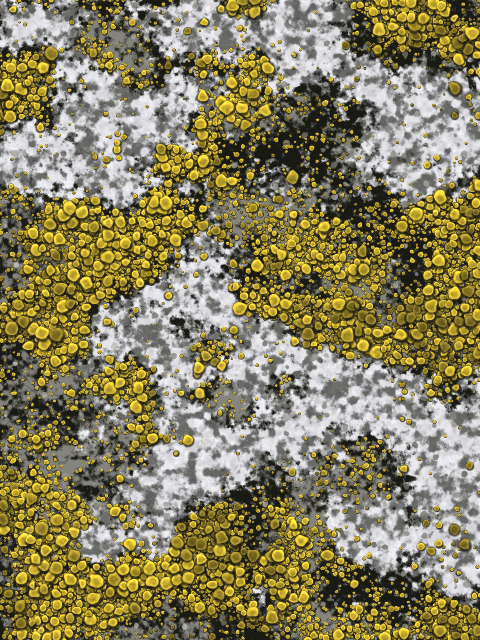
Give the GLSL for this texture, as a WebGL 2 fragment shader.

```glsl
#version 300 es
precision highp float;

uniform vec2 u_resolution;
out vec4 fragColor;

float hash(vec2 p) {
    return fract(sin(dot(p, vec2(127.1, 311.7))) * 43758.5453);
}

float noise(vec2 p) {
    vec2 i = floor(p), f = fract(p);
    f = f * f * (3.0 - 2.0 * f);
    return mix(mix(hash(i), hash(i + vec2(1, 0)), f.x),
               mix(hash(i + vec2(0, 1)), hash(i + vec2(1, 1)), f.x), f.y);
}

float fbm(vec2 p) {
    float sum = 0.0, amp = 0.53;
    for (int i = 0; i < 4; i++) {
        sum += amp * noise(p);
        p = mat2(1.6, 1.2, -1.2, 1.6) * p + 7.3;
        amp *= 0.5;
    }
    return sum;
}

// Field of bare pale stone, high where nothing grows
float bareField(vec2 p) {
    return fbm(p * vec2(5.5, 6.5) + 3.7);
}

// Dark crust, grey grit and pale stone patches
vec3 ground(vec2 p) {
    float grit = fbm(p * 95.0);
    float stain = fbm(p * 8.0 + 31.0);
    float crust = smoothstep(0.36, 0.74, grit + (stain - 0.5) * 0.9);
    vec3 color = mix(vec3(0.10, 0.10, 0.08), vec3(0.52, 0.52, 0.49), crust);

    float crumbs = fbm(p * 60.0 + 11.0);
    vec3 stone = mix(vec3(0.40, 0.40, 0.39), vec3(0.87, 0.87, 0.89),
                     smoothstep(0.30, 0.58, crumbs));
    stone *= 0.85 + 0.3 * grit;
    float bare = smoothstep(0.53, 0.63, bareField(p) + (grit - 0.5) * 0.28);
    color = mix(color, stone, bare);

    // Scattered mineral grains
    vec2 cell = floor(p * 48.0);
    vec2 center = 0.3 + 0.4 * vec2(hash(cell + 2.1), hash(cell + 8.4));
    float radius = 0.12 + 0.2 * hash(cell + 5.5);
    float d = length(fract(p * 48.0) - center) + 0.2 * (noise(p * 130.0) - 0.5);
    float grain = step(0.82, hash(cell + 1.3)) * smoothstep(radius + 0.1, radius - 0.04, d);
    vec3 mineral = mix(vec3(0.40, 0.39, 0.36), vec3(0.72, 0.71, 0.69), hash(cell + 6.2));
    return mix(color, mineral * (0.8 + 0.4 * grit), grain * 0.85);
}

// One size of lichen discs, each laid over its neighbours with a dark gap
vec3 addLichen(vec3 color, vec2 p, float scale, float size) {
    vec2 q = p * scale, base = floor(q);
    float soft = 0.9 * scale / u_resolution.x;
    for (int y = -1; y <= 1; y++) {
        for (int x = -1; x <= 1; x++) {
            vec2 cell = base + vec2(x, y);
            vec2 seed = cell + scale;
            vec2 center = cell + 0.1 + 0.8 * vec2(hash(seed + 0.7), hash(seed + 4.9));
            vec2 v = q - center;
            if (dot(v, v) > 0.95) continue;

            // Colonies gather the discs; bare stone drives them away
            vec2 spot = center / scale;
            float colony = fbm(spot * 6.0 + 20.0) + 0.25 * (noise(spot * 19.0) - 0.5);
            float chance = smoothstep(0.36 + 0.06 * size, 0.60, colony);
            chance = mix(0.16 * (1.0 - size), 0.92, chance);
            chance *= 1.0 - 0.93 * smoothstep(0.52, 0.60, bareField(spot));
            if (hash(seed + 9.2) > chance) continue;

            float radius = mix(0.25, 0.52, hash(seed + 3.3)) * (0.85 + 0.2 * colony);
            float d = length(v) + 0.24 * (noise(q * 2.6 + seed * 7.0) - 0.5);
            float rim = d / radius;

            float gap = smoothstep(1.5, 0.95, length(v + vec2(-0.03, 0.08)) / radius);
            color = mix(color, vec3(0.10, 0.095, 0.06), 0.78 * gap);

            // Paler rim, deeper middle, light from above
            float age = hash(seed + 6.6) * 0.6 + noise(spot * 9.0 + 50.0) * 0.5;
            vec3 face = mix(vec3(0.50, 0.43, 0.13), vec3(0.87, 0.75, 0.20),
                            smoothstep(0.12, 0.58, age));
            face *= 0.84 + 0.24 * smoothstep(0.35, 0.75, rim);
            face *= 0.88 + 0.26 * noise(p * 190.0) + 0.16 * v.y / radius;
            face = mix(face, vec3(0.92, 0.85, 0.46), 0.3 * smoothstep(0.6, 0.85, rim) * hash(seed + 2.8));
            face *= 1.0 - 0.4 * smoothstep(0.86, 1.05, rim);
            color = mix(color, face, smoothstep(radius + soft, radius - soft, d));
        }
    }
    return color;
}

void main() {
    vec2 p = gl_FragCoord.xy / u_resolution.x;
    vec3 color = ground(p);

    // Fine grains first, broad discs on top
    float scale = 128.0;
    for (int i = 0; i < 4; i++) {
        color = addLichen(color, p, scale, float(i) / 3.0);
        scale /= 1.52;
    }
    fragColor = vec4(clamp(color, 0.0, 1.0), 1.0);
}
```
